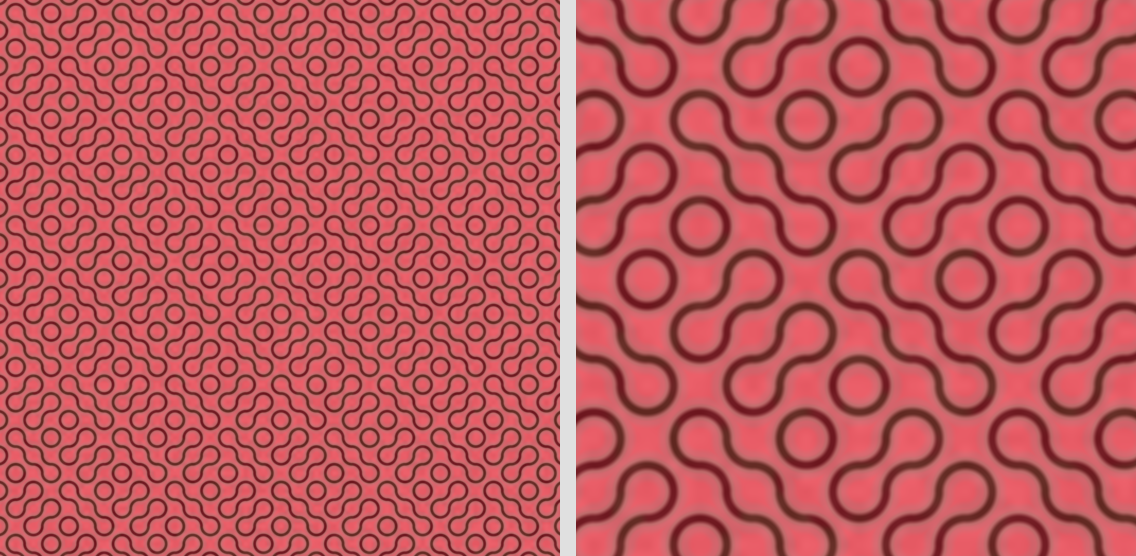
Left, the full canvas; right, a detail of the centre.
This pattern is drawn by a WebGL 2 fragment shader. Its source:

```glsl
#version 300 es
precision highp float;
// Truchet tiling: dark outlines of circles, two-lobed and three-lobed beads on coral red.
// Each square tile holds two quarter arcs; checker parity keeps every lobe a closed ring,
// and tiles on a period-3 diagonal are flipped to link neighbouring lobes together.

uniform vec2 u_resolution;
out vec4 fragColor;

float hash(vec2 cell) {
    uvec2 q = uvec2(ivec2(cell) + 1024) * uvec2(1597334673u, 3812015801u);
    uint n = (q.x ^ q.y) * 1597334673u;
    n ^= n >> 15;
    return float(n * 2246822519u >> 8) / 16777216.0;
}

float valueNoise(vec2 p) {
    vec2 i = floor(p), f = fract(p);
    f = f * f * (3.0 - 2.0 * f);
    return mix(mix(hash(i), hash(i + vec2(1, 0)), f.x),
               mix(hash(i + vec2(0, 1)), hash(i + vec2(1, 1)), f.x), f.y);
}

// Distance to the nearest arc, in tile widths
float arcDistance(vec2 p) {
    ivec2 tile = ivec2(floor(p)) + 6;
    vec2 f = fract(p) - 0.5;
    ivec2 phase = tile % 3;
    bool linked = phase.x == phase.y && phase.x < 2;
    bool odd = (tile.x + tile.y) % 2 == 1;
    if (odd != linked) f.x = -f.x;
    return abs(min(length(f + 0.5), length(f - 0.5)) - 0.5);
}

void main() {
    // Tile space, measured down from the top left
    vec2 fromTop = vec2(gl_FragCoord.x, u_resolution.y - gl_FragCoord.y);
    float pixel = 31.65 / u_resolution.x;
    vec2 p = fromTop * pixel - vec2(0.89, 0.74);
    float d = arcDistance(p);

    // Uneven tint, softly blotched
    float blotch = valueNoise(p * 1.6 + 20.0);
    float grain = valueNoise(p * 4.0 + 50.0) - 0.5;

    // Coral ground, dulled in a halo along the lines
    vec3 halo = vec3(0.75, 0.42, 0.42);
    vec3 ground = mix(halo, vec3(0.84, 0.40, 0.43), smoothstep(0.11, 0.19, d));
    ground = mix(ground, vec3(0.91, 0.36, 0.40), smoothstep(0.20, 0.34, d + 0.06 * grain));

    // Soft outline, shifting between maroon and brown
    vec3 line = mix(vec3(0.44, 0.10, 0.13), vec3(0.39, 0.17, 0.14), smoothstep(0.3, 0.7, blotch));
    float softness = max(0.055, pixel * 0.8);
    vec3 color = mix(line, ground, smoothstep(0.075 - softness, 0.075 + softness, d));

    fragColor = vec4(color + 0.04 * grain, 1.0);
}
```
